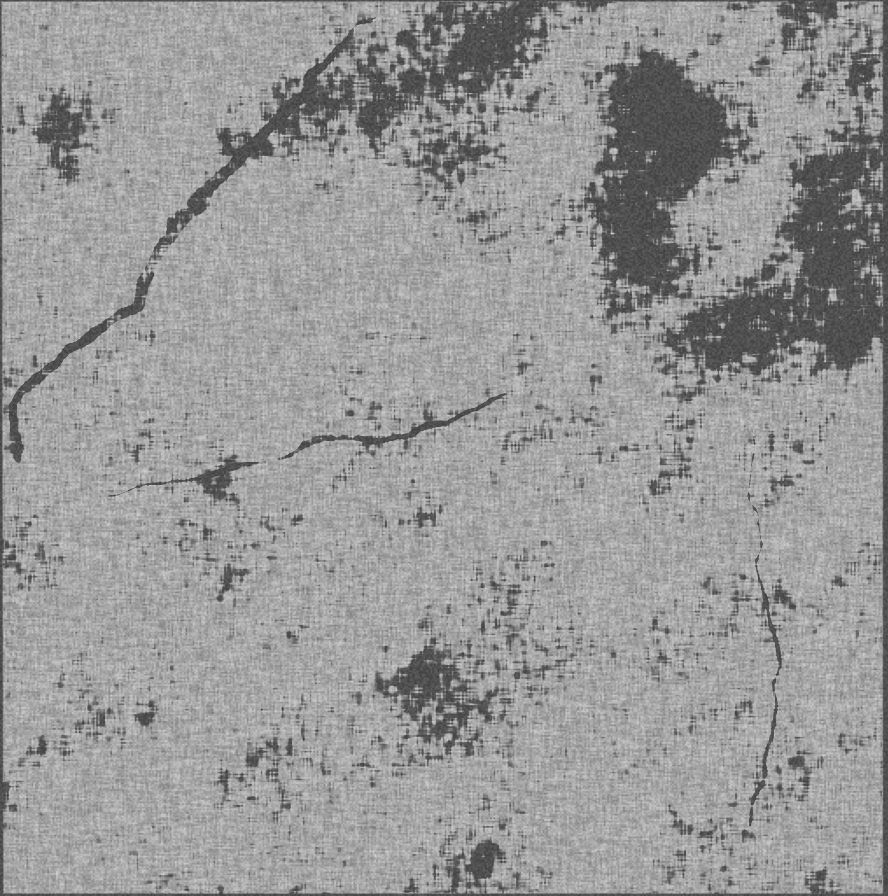
Give the GLSL for this texture, as a WebGL 2 fragment shader.

```glsl
#version 300 es
precision highp float;
// Grey, woven-grained aerial terrain with dark woods, towns and winding rivers.
uniform vec2 u_resolution;
out vec4 fragColor;

// xy: centre, z: radius, w: added darkness
const vec4 REGIONS[12] = vec4[12](
    vec4(.80, .88, .17, .33), vec4(.86, .68, .14, .27), vec4(.52, .92, .09, .22),
    vec4(.07, .86, .05, .30), vec4(.94, .618, .035, .6), vec4(.50, .13, .15, .13),
    vec4(.08, .20, .12, .10), vec4(.25, .70, .17, -.14), vec4(.25, .466, .022, .5),
    vec4(.47, .426, .02, .5), vec4(.34, .87, .06, .28), vec4(.47, .25, .025, .5));

// xy: bend, z: half width; zero width begins a new river
const vec3 RIVERS[16] = vec3[16](
    vec3(.414, .98, 0.), vec3(.341, .902, .005), vec3(.185, .735, .008),
    vec3(.15, .655, .006), vec3(.06, .594, .006), vec3(.015, .55, .005),
    vec3(.02, .49, .004),
    vec3(.098, .44, 0.), vec3(.3, .487, .003), vec3(.36, .512, .004),
    vec3(.45, .508, .003), vec3(.56, .557, .002),
    vec3(.845, .53, 0.), vec3(.84, .42, .0012), vec3(.87, .25, .002),
    vec3(.84, .08, .002));

float hash(ivec2 cell) {
    uvec2 q = uvec2(cell) * uvec2(1597u, 3571u) + uvec2(7919u, 104729u);
    uint h = (q.x ^ (q.y * 40503u)) * 747796u + 289133u;
    h = ((h >> 15u) ^ h) * 668265u;
    h = ((h >> 13u) ^ h) * 374761u;
    return float((h ^ (h >> 16u)) & 65535u) / 65535.;
}

float noise(vec2 p) {
    ivec2 i = ivec2(floor(p));
    vec2 f = fract(p);
    f = f * f * (3. - 2. * f);
    return mix(mix(hash(i), hash(i + ivec2(1, 0)), f.x),
               mix(hash(i + ivec2(0, 1)), hash(i + ivec2(1, 1)), f.x), f.y);
}

float fbm(vec2 p) {
    float sum = 0., weight = .5;
    for (int i = 0; i < 5; i++) {
        sum += weight * noise(p);
        p = mat2(1.6, 1.2, -1.2, 1.6) * p + 17.3;
        weight *= .5;
    }
    return sum / .97;
}

// Signed distance to the nearest river bank
float riverBank(vec2 p) {
    float bank = 1.;
    for (int i = 1; i < 16; i++) {
        vec3 a = RIVERS[i - 1], b = RIVERS[i];
        if (b.z == 0.) continue;
        vec2 along = b.xy - a.xy;
        float t = clamp(dot(p - a.xy, along) / dot(along, along), 0., 1.);
        bank = min(bank, distance(p, a.xy + along * t) - mix(a.z, b.z, t));
    }
    return bank;
}

void main() {
    vec2 p = gl_FragCoord.xy / u_resolution.y;
    float aspect = u_resolution.x / u_resolution.y;
    vec2 warp = vec2(noise(p * 38.), noise(p * 38. + 91.)) - .5;

    // Broad regions set both darkness and patch contrast
    float cover = 0., contrast = .8;
    for (int i = 0; i < 12; i++) {
        vec4 region = REGIONS[i];
        vec2 offset = (p + warp * .018 - region.xy) / region.z;
        float amount = region.w * exp(-dot(offset, offset));
        cover += amount;
        contrast += amount * region.z * 30.;
    }

    // Woods drift up to the right, with small scattered settlements
    vec2 slanted = mat2(.8, -.6, .6, .8) * p;
    cover += contrast * (fbm(slanted * vec2(9., 14.)) - .5);
    cover += .3 * smoothstep(.78, 1., noise(p * 24. + 40.));

    // Winding rivers
    float bank = riverBank(p + warp * .016);
    cover += .55 * (1. - smoothstep(-.002, .002, bank));

    // Horizontal and vertical threads break up every shape
    vec2 g = p * 512. - .5;
    float weft = noise(g * vec2(.16, 1.)) - .5;
    float warpThread = noise(g.yx * vec2(.16, 1.) + 311.) - .5;
    cover += .5 * (noise(p * 130.) - .5) + .27 * (weft + warpThread);
    float dark = smoothstep(.17, .47, cover);

    // Dark frame along the slightly uneven borders
    float edge = min(min(p.x - .002 * (1. - p.y), aspect - .004 - p.x),
                     min(p.y - .001, 1. - p.y));
    dark = max(dark, 1. - smoothstep(.0005, .003, edge));

    // Fine speckle over the two tones
    float grain = .14 * (noise(g + 733.) - .5) + .11 * (weft + warpThread) * (dark - 1.);
    float tone = mix(.65, .31, dark) + grain * mix(1., .8, dark);
    fragColor = vec4(vec3(tone), 1.);
}
```
